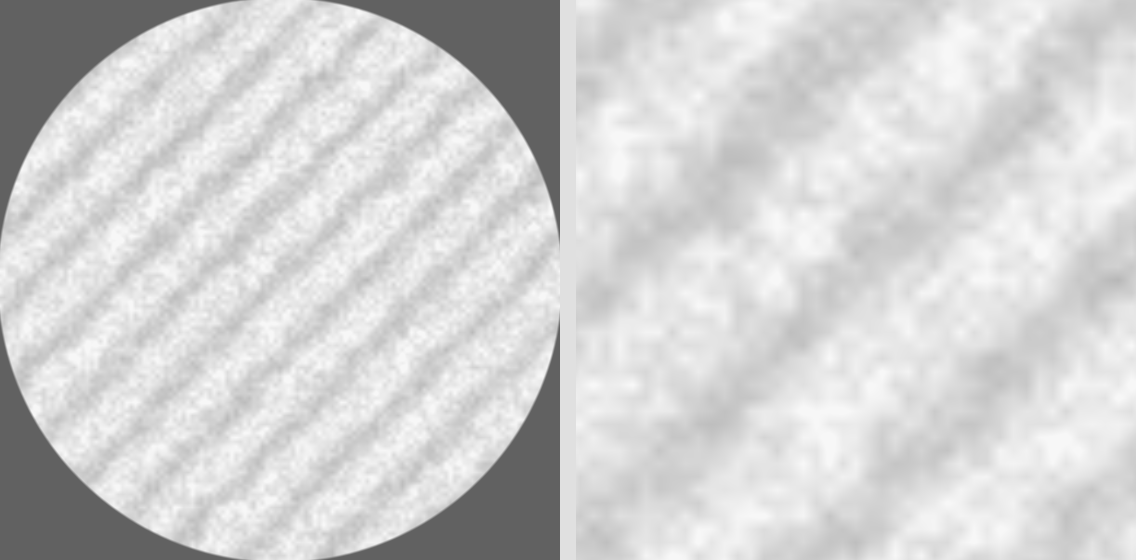
Left: the whole. Right: its middle third, enlarged.
This texture is drawn by a three.js fragment shader. Its source:

```glsl
// A pale grainy disc with soft diagonal ripples on a dark grey ground.
varying vec2 vUv;

const float TAU = 6.2831853;
const float RIPPLES = 7.0;         // whole ripples across and down
const float DISC_RADIUS = 0.504;
const float EDGE_SOFTNESS = 0.003;
const float CREST_TONE = 0.915;
const float TROUGH_DEPTH = 0.12;
const float WOBBLE = 0.22;         // ripple displacement, in ripples
const float WOBBLE_CELLS = 22.0;
const float FADE_CELLS = 32.0;     // uneven trough strength
const float CLUMP_CELLS = 64.0;
const float GRAIN_CELLS = 128.0;
const float CLUMP_AMOUNT = 0.09;
const float GRAIN_AMOUNT = 0.11;
const vec3 GROUND = vec3(0.38);

float hash(vec2 cell, float seed) {
  vec3 p = fract(vec3(cell.xyx + seed) * vec3(0.1031, 0.1030, 0.0973));
  p += dot(p, p.yzx + 33.33);
  return fract((p.x + p.y) * p.z);
}

// Value noise from -0.5 to 0.5 that wraps after the given number of cells.
float tileNoise(vec2 uv, float cells, float seed) {
  vec2 p = uv * cells;
  vec2 i = floor(p);
  vec2 f = fract(p);
  vec2 a = mod(i, cells);
  vec2 b = mod(i + 1.0, cells);
  float low = mix(hash(a, seed), hash(vec2(b.x, a.y), seed), f.x);
  float high = mix(hash(vec2(a.x, b.y), seed), hash(b, seed), f.x);
  return mix(low, high, f.y) - 0.5;
}

void main() {
  // Diagonal ripples with narrow, slightly ragged troughs
  float phase = (vUv.x - vUv.y) * RIPPLES;
  phase += WOBBLE * tileNoise(vUv, WOBBLE_CELLS, 3.0);
  float trough = pow(0.5 + 0.5 * cos(TAU * phase), 2.0);
  trough *= 1.0 + 0.4 * tileNoise(vUv, FADE_CELLS, 11.0);

  // Fine grain, a little calmer in the troughs
  float grain = CLUMP_AMOUNT * tileNoise(vUv, CLUMP_CELLS, 19.0)
              + GRAIN_AMOUNT * tileNoise(vUv, GRAIN_CELLS, 47.0);
  grain *= 1.0 - 0.25 * trough;
  float tone = min(CREST_TONE - TROUGH_DEPTH * trough + grain, 0.97);

  // Disc over the ground
  float dist = length(vUv - 0.5) - DISC_RADIUS;
  float disc = 1.0 - smoothstep(-EDGE_SOFTNESS, EDGE_SOFTNESS, dist);
  gl_FragColor = vec4(mix(GROUND, vec3(tone), disc), 1.0);
}
```
